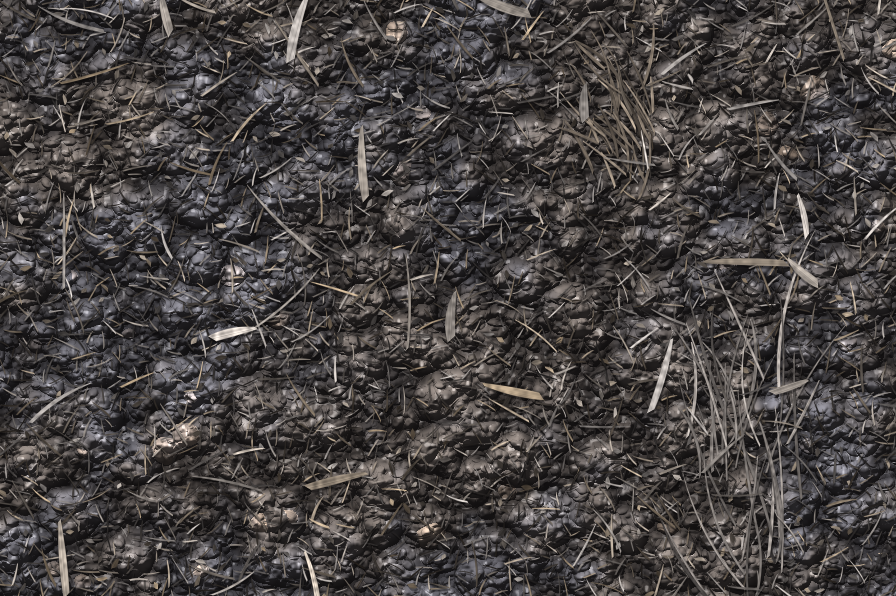
Write a Shadertoy shader that draws this texture.

```glsl
// Dark, crumbly compost soil strewn with fine fibres, chips and pale straw.

#define CLOD_CELLS 13.0
#define GRAIN_CELLS 130.0
#define RELIEF 1.0
#define SOIL_COOL vec3(0.248, 0.248, 0.264)
#define SOIL_WARM vec3(0.268, 0.250, 0.236)
#define STRAW_GREY vec3(1.00, 0.97, 0.94)
#define STRAW_GOLD vec3(1.00, 0.88, 0.71)
#define SHADOW 0.38
#define LIGHT_DIR vec3(-0.25, 0.72, 0.65)
#define EXPOSURE 1.32
#define LIFT vec3(0.026, 0.021, 0.024)

vec4 hash4(vec2 p) {
    vec4 q = fract(p.xyxy * vec4(0.1031, 0.1030, 0.0973, 0.1099));
    q += dot(q, q.wzxy + 33.33);
    return fract((q.xxyz + q.yzzw) * q.zywx);
}

float noise(vec2 p) {
    vec2 cell = floor(p), f = fract(p);
    f = f * f * (3.0 - 2.0 * f);
    float low = mix(hash4(cell).x, hash4(cell + vec2(1, 0)).x, f.x);
    float high = mix(hash4(cell + vec2(0, 1)).x, hash4(cell + vec2(1, 1)).x, f.x);
    return mix(low, high, f.y);
}

// Rounded lumps: x is the height, y a random value of the topmost lump
vec2 lumps(vec2 p, float cells, float seed) {
    p *= cells;
    vec2 home = floor(p), best = vec2(0.0);
    for (int j = -1; j <= 1; j++)
    for (int i = -1; i <= 1; i++) {
        vec2 id = home + vec2(i, j);
        vec4 r = hash4(id + seed);
        vec2 q = (p - id - r.xy) * vec2(0.95, 1.08);
        float radius = mix(0.28, 0.70, r.z);
        float h = radius * sqrt(max(0.0, 1.0 - dot(q, q) / (radius * radius)));
        if (h > best.x) best = vec2(h, r.w);
    }
    return vec2(best.x / cells, best.y);
}

// Soil relief: x is the height, y the random value of the middle lumps
vec2 relief(vec2 p) {
    vec2 warped = p + 0.009 * (vec2(noise(p * 38.0), noise(p * 38.0 + 71.0)) - 0.5);
    vec2 middle = lumps(warped, CLOD_CELLS * 2.1, 17.0);
    float h = 0.8 * lumps(warped, CLOD_CELLS, 3.0).x + 0.8 * middle.x;
    h += 0.65 * lumps(warped, CLOD_CELLS * 4.7, 41.0).x;
    h += 0.0075 * noise(p * GRAIN_CELLS) + 0.004 * noise(p * GRAIN_CELLS * 0.5);
    return vec2(h, middle.y);
}

vec3 soil(vec2 p) {
    float e = 0.0022;
    vec2 here = relief(p);
    vec2 slope = vec2(relief(p + vec2(e, 0)).x, relief(p + vec2(0, e)).x) - here.x;
    vec3 normal = normalize(vec3(-RELIEF * slope / e, 1.0));
    float diffuse = max(0.0, dot(normal, normalize(LIGHT_DIR)));
    float open = smoothstep(0.010, 0.055, here.x);
    float warmth = smoothstep(0.3, 0.7, noise(p * 5.0) * 0.6 + 0.4 * noise(p * 24.0));
    vec3 albedo = mix(SOIL_COOL, SOIL_WARM, warmth);
    albedo *= 0.75 + 0.5 * noise(p * 60.0 + 9.0);
    // A few lumps are pale pebbles
    albedo *= mix(vec3(1.0), vec3(1.75, 1.66, 1.55), smoothstep(0.96, 0.98, here.y));
    float glint = smoothstep(0.66, 0.95, noise(p * GRAIN_CELLS + 53.0));
    return albedo * (0.30 + 1.22 * diffuse) * mix(0.48, 1.0, open) + 0.22 * glint * diffuse;
}

// Coverage of one slightly bent, tapering strand centred on the origin
float strand(vec2 q, float angle, float len, float wid, float bend) {
    float c = cos(angle), s = sin(angle), px = 0.75 / iResolution.y;
    q = vec2(c * q.x + s * q.y, c * q.y - s * q.x);
    float t = q.x / len;
    float ragged = 1.0 - 0.4 * t * t - 0.25 * t;
    float d = max(abs(q.y + bend * q.x * t) - wid * ragged, abs(q.x + q.y) - len);
    return smoothstep(px, -px, d);
}

// Lays one strand with its shadow over the colour
void lay(inout vec3 col, vec2 q, float angle, float len, float wid, float bend, vec3 tint) {
    col *= 1.0 - SHADOW * strand(q + vec2(-0.001, 0.0035), angle, len, wid * 1.2, bend);
    float across = cos(angle) * q.y - sin(angle) * q.x;
    float fibre = 0.66 + 0.4 * noise(q * 130.0 + angle * 40.0) + 0.24 * noise(vec2(across * 700.0, angle * 9.0));
    col = mix(col, tint * fibre, strand(q, angle, len, wid, bend));
}

// Scatters strands on a jittered grid; reach is the half length in cells
void scatter(inout vec3 col, vec2 p, float cells, float reach, float wid,
             float density, vec2 tone, float seed) {
    vec2 home = floor(p * cells);
    for (int j = -1; j <= 1; j++)
    for (int i = -1; i <= 1; i++) {
        vec2 id = home + vec2(i, j);
        vec4 r = hash4(id + seed), s = hash4(id + seed + 211.0);
        if (s.x > density) continue;
        float len = reach * mix(0.4, 1.0, s.y) / cells;
        vec3 tint = mix(STRAW_GREY, STRAW_GOLD, s.z * s.z) * mix(tone.x, tone.y, pow(r.w, 1.6));
        lay(col, p - (id + r.xy) / cells, r.z * 3.1416, len,
            wid * mix(0.7, 1.3, s.w), (s.w - 0.5) * 0.24, tint);
    }
}

// A fanned bundle of dry grass
void tuft(inout vec3 col, vec2 p, vec2 centre, vec2 size, float angle, vec3 tint, float seed) {
    for (int i = 0; i < 36; i++) {
        vec4 r = hash4(vec2(i, seed)), s = hash4(vec2(i, seed + 31.0));
        vec2 q = p - centre - (r.xy - 0.5) * size;
        float lean = angle + (0.5 - r.x) * 0.7 + (r.z - 0.5) * 0.7;
        lay(col, q, lean, size.y * mix(0.12, 0.32, s.x), mix(0.0014, 0.0030, s.y),
            (r.w - 0.5) * 0.4, tint * mix(0.4, 1.15, s.z));
    }
}

void mainImage(out vec4 fragColor, in vec2 fragCoord) {
    vec2 p = fragCoord / iResolution.y;
    vec3 col = soil(p);

    // Litter, from fine dark fibres to broad pale straw
    scatter(col, p, 45.0, 0.75, 0.0011, 0.85, vec2(0.07, 0.56), 5.0);
    scatter(col, p, 32.0, 0.30, 0.0034, 0.26, vec2(0.14, 0.54), 83.0);
    scatter(col, p, 30.0, 0.80, 0.0012, 0.70, vec2(0.08, 0.60), 137.0);
    tuft(col, p, vec2(1.25, 0.25), vec2(0.20, 0.44), 1.62, vec3(0.50, 0.48, 0.46), 7.0);
    tuft(col, p, vec2(1.03, 0.82), vec2(0.13, 0.21), 2.10, vec3(0.46, 0.42, 0.37), 19.0);
    scatter(col, p, 17.0, 0.75, 0.0018, 0.36, vec2(0.22, 0.64), 59.0);
    scatter(col, p, 8.0, 0.75, 0.0024, 0.20, vec2(0.36, 0.64), 101.0);
    scatter(col, p, 7.0, 0.50, 0.0062, 0.17, vec2(0.40, 0.64), 23.0);

    fragColor = vec4(clamp(LIFT + EXPOSURE * col, 0.0, 1.0), 1.0);
}
```
